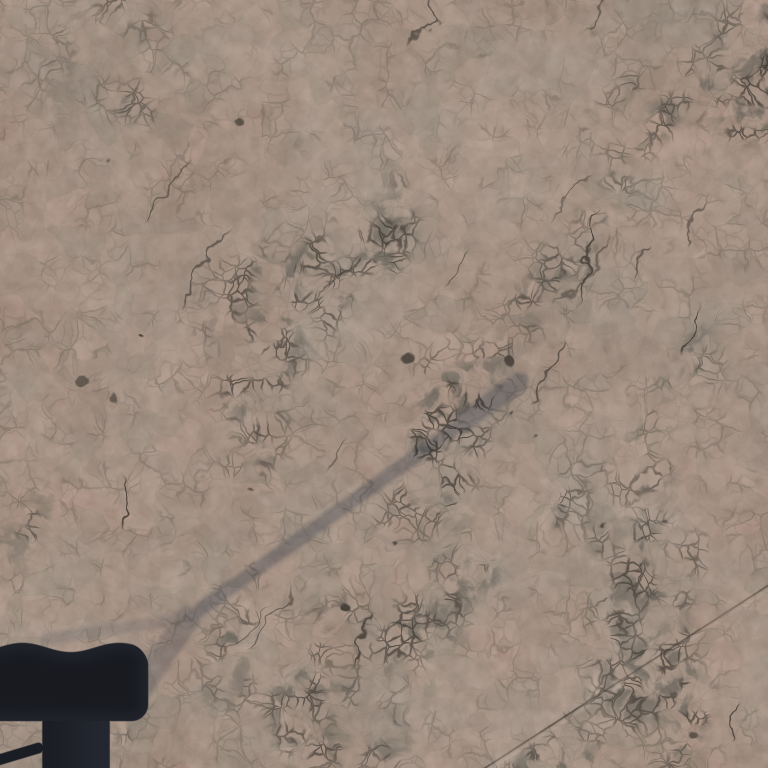
Reproduce this texture procedurally as a WebGL 2 fragment shader.

```glsl
#version 300 es
precision highp float;
// Weathered pink granite paving: warped Voronoi grains with broken dark
// borders, clustered grey minerals and steep cracks. A soft pole shadow,
// a tile seam and a dark rounded fitting in the corner lie over it.
uniform vec2 u_resolution;
out vec4 fragColor;

const vec3 STONE_DARK = vec3(0.570, 0.503, 0.452);
const vec3 STONE_LIGHT = vec3(0.695, 0.622, 0.570);
const vec3 PINK_TINT = vec3(0.022, -0.008, -0.012);
const vec3 MINERAL = vec3(0.40, 0.385, 0.35);
const vec3 CRACK = vec3(0.25, 0.225, 0.20);
const vec3 SHADOW = vec3(0.78, 0.81, 0.86);
const vec3 FITTING = vec3(0.105, 0.115, 0.14);
const float GRAIN_SCALE = 30.0;
const float VEIN_SCALE = 52.0;
const float VEIN_ANGLE = 1.05;
const int CRACK_COUNT = 22;
const int SPECK_COUNT = 16;

vec2 hash2(vec2 p) {
  vec3 q = fract(p.xyx * vec3(0.1031, 0.1030, 0.0973));
  q += dot(q, q.yzx + 33.33);
  return fract((q.xx + q.yz) * q.zy);
}

float noise(vec2 p) {
  vec2 i = floor(p), f = fract(p);
  f = f * f * (3.0 - 2.0 * f);
  return mix(mix(hash2(i).x, hash2(i + vec2(1, 0)).x, f.x),
             mix(hash2(i + vec2(0, 1)).x, hash2(i + vec2(1, 1)).x, f.x), f.y);
}

float fbm(vec2 p) {
  float sum = 0.0, amp = 0.533;
  for (int i = 0; i < 4; i++) {
    sum += amp * noise(p);
    p = mat2(1.6, 1.2, -1.2, 1.6) * p + 7.3;
    amp *= 0.5;
  }
  return sum;
}

// x: distance to the nearest cell border, y: random value of the cell
vec2 voronoi(vec2 p) {
  vec2 cell = floor(p), nearest = vec2(0), id = vec2(0);
  float best = 9.0, border = 9.0;
  for (int k = 0; k < 9; k++) {
    vec2 c = cell + vec2(k % 3 - 1, k / 3 - 1);
    vec2 r = c + hash2(c) - p;
    if (dot(r, r) < best) { best = dot(r, r); nearest = r; id = c; }
  }
  for (int k = 0; k < 25; k++) {
    vec2 c = id + vec2(k % 5 - 2, k / 5 - 2);
    vec2 r = c + hash2(c) - p, d = r - nearest;
    if (dot(d, d) > 1e-5) border = min(border, dot(0.5 * (r + nearest), normalize(d)));
  }
  return vec2(border, hash2(id + 41.0).y);
}

// x: distance to the segment, y: position along it
vec2 segment(vec2 p, vec2 a, vec2 b) {
  vec2 d = b - a;
  float h = clamp(dot(p - a, d) / dot(d, d), 0.0, 1.0);
  return vec2(length(p - a - d * h), h);
}

float box(vec2 p, vec2 halfSize, float radius) {
  vec2 q = abs(p) - halfSize + radius;
  return length(max(q, 0.0)) + min(max(q.x, q.y), 0.0) - radius;
}

float shadowBand(vec2 p, vec2 a, vec2 b, float width) {
  return 1.0 - smoothstep(width - 0.005, width + 0.005, segment(p, a, b).x);
}

void main() {
  vec2 uv = gl_FragCoord.xy / u_resolution.y;
  float px = 1.0 / u_resolution.y;
  vec2 warp = vec2(fbm(uv * 28.0), fbm(uv * 28.0 + 51.0)) - 0.5;
  vec2 p = uv + warp * 0.034;

  // Grains and broad mottling
  vec2 grain = voronoi(p * GRAIN_SCALE);
  vec2 fine = voronoi(p * VEIN_SCALE + 19.0);
  float tone = 0.56 + 0.24 * (grain.y - 0.5) + 0.20 * (fine.y - 0.5);
  tone += 0.5 * (fbm(uv * 9.0) - 0.5) + 0.7 * (fbm(uv * 75.0) - 0.5);
  tone += 0.10 * (uv.x - 0.5);
  vec3 col = mix(STONE_DARK, STONE_LIGHT, clamp(tone, -0.1, 1.1));
  col += PINK_TINT * (1.6 * (fbm(uv * 12.0 + 83.0) - 0.5) + 0.5 * (grain.y - 0.5));

  // Mineral clusters drawn out along the vein direction
  float ca = cos(VEIN_ANGLE), sa = sin(VEIN_ANGLE);
  vec2 along = vec2(ca * uv.x + sa * uv.y, ca * uv.y - sa * uv.x);
  float cluster = smoothstep(0.48, 0.72, fbm(along * vec2(5.0, 9.0) + 3.7));
  float blotch = smoothstep(0.50, 0.72, fbm(p * 48.0 + 29.0));
  col = mix(col, MINERAL, 0.72 * blotch * cluster);

  // Broken dark borders between grains
  float gaps = smoothstep(0.42, 0.70, noise(uv * 46.0 + 11.0));
  float fineLine = 1.0 - smoothstep(0.0, 0.0013 + px, fine.x / VEIN_SCALE);
  float grainLine = 1.0 - smoothstep(0.0, 0.0012 + px, grain.x / GRAIN_SCALE);
  float vein = max(fineLine * (0.13 + 0.75 * cluster), grainLine * (0.26 + 0.6 * cluster));
  col = mix(col, CRACK, 0.85 * vein * (0.12 + 0.88 * gaps));

  // Long steep cracks, tapering at both ends
  float crack = 0.0;
  for (int i = 0; i < CRACK_COUNT; i++) {
    vec2 start = hash2(vec2(i, 17)), r = hash2(vec2(i, 63));
    float angle = VEIN_ANGLE + 0.7 * (r.x - 0.4);
    vec2 end = start + (0.05 + 0.09 * r.y) * vec2(cos(angle), sin(angle));
    vec2 s = segment(uv + warp * 0.04, start, end);
    float taper = smoothstep(0.0, 0.2, s.y) * smoothstep(1.0, 0.8, s.y);
    crack = max(crack, taper * (0.45 + 0.5 * r.x) * (1.0 - smoothstep(0.0, 0.0012 + px, s.x)));
  }
  col = mix(col, CRACK, crack);

  // Scattered dark specks
  for (int i = 0; i < SPECK_COUNT; i++) {
    vec2 r = hash2(vec2(i, 131));
    float d = length((uv + warp * 0.022 - hash2(vec2(i, 97))) * vec2(1.0, 1.3));
    float size = 0.002 + 0.009 * r.x * r.x * r.x;
    col = mix(col, CRACK, (0.5 + 0.4 * r.y) * (1.0 - smoothstep(size - px, size + 2.0 * px, d)));
  }

  // Straight tile seam with a pale lip
  float seam = segment(uv, vec2(0.63, -0.001), vec2(1.01, 0.244)).x;
  float lip = segment(uv, vec2(0.633, -0.005), vec2(1.013, 0.240)).x;
  col += 0.03 * (1.0 - smoothstep(0.0, 0.002 + px, lip));
  col = mix(col, CRACK, (0.35 + 0.4 * noise(uv * 35.0)) * (1.0 - smoothstep(0.0, 0.001 + px, seam)));

  // Soft shadow of a pole and its fork
  vec2 fork = vec2(0.245, 0.195);
  float shade = shadowBand(uv, fork, vec2(0.68, 0.505), 0.009);
  shade = max(shade, shadowBand(uv, vec2(0.60, 0.448), vec2(0.675, 0.502), 0.013));
  shade = max(shade, 0.75 * shadowBand(uv, vec2(0.18, 0.10), fork, 0.016));
  shade = max(shade, 0.5 * shadowBand(uv, vec2(0.06, 0.168), fork, 0.008));
  col *= mix(vec3(1), SHADOW, shade);

  // Dark fitting: wavy rounded head, stem and foot
  float wave = 0.006 * cos(50.0 * (uv.x - 0.155)) * smoothstep(0.07, 0.15, uv.y);
  float head = box(uv - vec2(0.068, 0.109 + wave), vec2(0.125, 0.048), 0.022);
  float stem = box(uv - vec2(0.099, 0.02), vec2(0.044, 0.06), 0.004);
  float foot = segment(uv, vec2(-0.01, 0.008), vec2(0.05, 0.026)).x - 0.007;
  float body = min(head, min(stem, foot));
  vec3 paint = FITTING * (0.9 + 0.25 * smoothstep(-0.025, 0.0, head));
  paint *= head > 0.0 ? 0.85 + 0.3 * smoothstep(0.05, 0.14, uv.x) : 1.0;
  col = mix(paint, col, smoothstep(-px, px, body));

  fragColor = vec4(clamp(col, 0.0, 1.0), 1.0);
}
```
